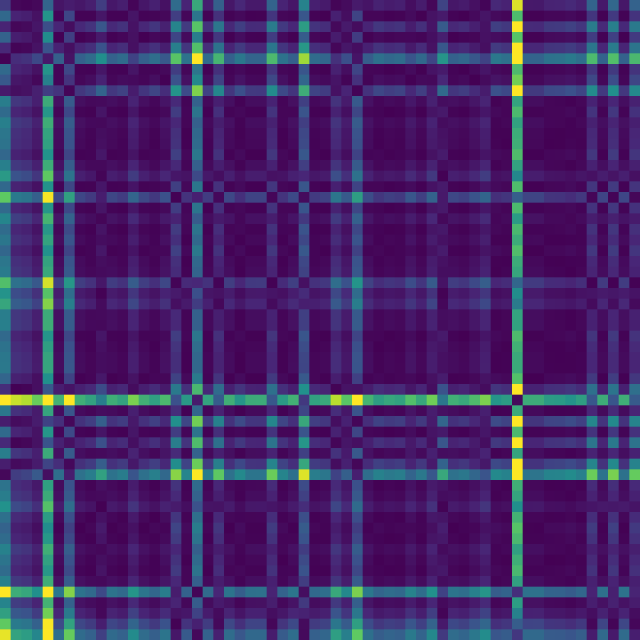
A WebGL 1 fragment shader for this pattern:

```glsl
precision highp float;
// Distance matrix of two spiky signals, drawn as a grid of cells in a violet-to-yellow colour ramp.

uniform vec2 u_resolution;

const float CELLS = 60.0;          // cells along each side
const float STRATA = 59.0;         // prime, so cubing modulo it shuffles the ranks
const float SPIKE_HEIGHT = 0.60;   // largest spike of a signal
const float SPIKE_RARITY = 11.5;   // higher: fewer and sharper spikes
const float GRAIN = 0.09;          // faint variation of quiet cells
const vec2 CONTRAST = vec2(0.5, 1.1);   // linear and squared weight of a distance

const vec3 SWELL_START = vec3(0.0, 12.0, 31.0);   // cells where slow decays begin
const vec3 SWELL_HEIGHT = vec3(0.36, 0.10, 0.17);
const float SWELL_LENGTH = 2.0;                   // decay length in cells

const vec2 RIPPLE_CENTER = vec2(18.0, 57.0);   // middles of bursts of alternating cells
const vec2 RIPPLE_HEIGHT = vec2(0.22, 0.18);
const float RIPPLE_REACH = 2.0;                // cells to either side of a middle

// Cell offset and rank shift of each signal
const vec2 COLUMN_SEED = vec2(2.0, 20.0);
const vec2 ROW_SEED = vec2(3.0, 9.0);

// Colour ramp
const vec3 VIOLET = vec3(0.267, 0.005, 0.329);
const vec3 PURPLE = vec3(0.282, 0.150, 0.465);
const vec3 BLUE   = vec3(0.229, 0.322, 0.546);
const vec3 TEAL   = vec3(0.128, 0.567, 0.551);
const vec3 GREEN  = vec3(0.369, 0.789, 0.383);
const vec3 LIME   = vec3(0.678, 0.864, 0.190);
const vec3 YELLOW = vec3(0.993, 0.906, 0.144);

float hash(vec2 p) {
  return fract(sin(dot(p, vec2(12.9898, 78.233))) * 43758.5453);
}

float ramp(float from, float to, float t) {
  return clamp((t - from) / (to - from), 0.0, 1.0);
}

vec3 heatColor(float t) {
  vec3 color = mix(VIOLET, PURPLE, ramp(0.0, 0.125, t));
  color = mix(color, BLUE, ramp(0.125, 0.25, t));
  color = mix(color, TEAL, ramp(0.25, 0.5, t));
  color = mix(color, GREEN, ramp(0.5, 0.75, t));
  color = mix(color, LIME, ramp(0.75, 0.875, t));
  return mix(color, YELLOW, ramp(0.875, 1.0, t));
}

// Signed heavy-tailed noise: shuffled strata keep the share of spikes steady
float spikes(float cell, vec2 seed) {
  float k = mod(cell + seed.x, STRATA);
  float jitter = 0.1 + 0.8 * hash(vec2(cell, seed.y));
  float rank = mod(k * k * k + seed.y + jitter, STRATA) / STRATA;
  float u = 2.0 * rank - 1.0;
  float grain = GRAIN * (hash(vec2(cell, seed.y + 7.0)) - 0.5);
  return SPIKE_HEIGHT * sign(u) * pow(abs(u), SPIKE_RARITY) + grain;
}

// Sudden rises that fade over the following cells
float swells(float cell) {
  vec3 fade = exp(-abs(cell - SWELL_START) / SWELL_LENGTH);
  return dot(SWELL_HEIGHT, step(SWELL_START, vec3(cell)) * fade);
}

// Short bursts in every second cell, which cross into checkerboards
float ripples(float cell) {
  vec2 offset = abs(cell - RIPPLE_CENTER);
  vec2 inside = step(offset, vec2(RIPPLE_REACH + 0.5));
  return dot(RIPPLE_HEIGHT, inside * step(mod(offset, 2.0), vec2(0.5)));
}

float columnSignal(float cell) {
  return spikes(cell, COLUMN_SEED) - swells(cell) + ripples(cell);
}

float rowSignal(float cell) {
  return spikes(cell, ROW_SEED) + swells(cell) - ripples(cell);
}

vec3 cellColor(float column, float row) {
  float d = abs(column - row);
  return heatColor(d * (CONTRAST.x + CONTRAST.y * d));
}

void main() {
  vec2 grid = gl_FragCoord.xy / u_resolution * CELLS;
  vec2 pixel = CELLS / u_resolution;

  // The two nearest cells on each axis, blended over one pixel at their border
  vec2 corner = floor(grid - 0.5);
  vec2 blend = clamp((grid - corner - 1.0) / pixel + 0.5, 0.0, 1.0);
  vec2 low = max(corner, 0.0);
  vec2 high = min(corner + 1.0, CELLS - 1.0);

  float left = columnSignal(low.x);
  float right = columnSignal(high.x);
  float bottom = rowSignal(low.y);
  float top = rowSignal(high.y);

  vec3 lower = mix(cellColor(left, bottom), cellColor(right, bottom), blend.x);
  vec3 upper = mix(cellColor(left, top), cellColor(right, top), blend.x);
  gl_FragColor = vec4(mix(lower, upper, blend.y), 1.0);
}
```
